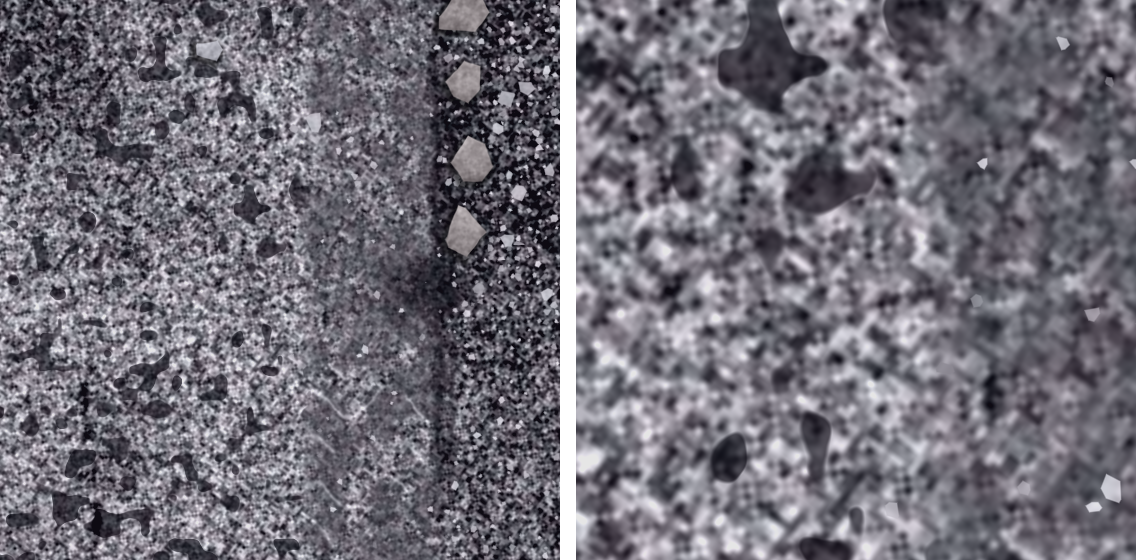
Left, the full canvas; right, a detail of the centre.
Give the GLSL for this texture, as a WebGL 2 fragment shader.

```glsl
#version 300 es
precision highp float;

uniform vec2 u_resolution;
out vec4 fragColor;

float hash(vec2 p) {
  vec3 q = fract(p.xyx * 0.1031);
  q += dot(q, q.yzx + 33.33);
  return fract((q.x + q.y) * q.z);
}

float noise(vec2 p) {
  vec2 i = floor(p), f = fract(p);
  f = f * f * (3.0 - 2.0 * f);
  return mix(mix(hash(i), hash(i + vec2(1, 0)), f.x),
             mix(hash(i + vec2(0, 1)), hash(i + vec2(1, 1)), f.x), f.y);
}

float fbm(vec2 p) {
  float sum = 0.0, amp = 0.53;
  for (int i = 0; i < 4; i++) {
    sum += amp * noise(p);
    p = mat2(1.6, 1.2, -1.2, 1.6) * p + 17.3;
    amp *= 0.5;
  }
  return sum;
}

// Soft bump of half-width w around zero
float bump(float x, float w) {
  return exp(-x * x / (w * w));
}

// Distance to an angular stone with six random facets
float stone(vec2 q, float radius, float seed) {
  float d = -1.0;
  for (float k = 0.0; k < 6.0; k++) {
    float a = (k + 0.7 * hash(vec2(seed, k))) * 1.047;
    d = max(d, dot(q, vec2(cos(a), sin(a))) - radius * (0.6 + 0.6 * hash(vec2(k, seed + 7.0))));
  }
  return d;
}

float gravelDensity(vec2 c) {
  float right = smoothstep(0.77, 0.83, c.x);
  return 0.1 * smoothstep(0.5, 0.6, c.x) + right * mix(0.25, 0.6, smoothstep(0.3, 0.6, c.y));
}

// Scattered chips: x is coverage, y is a random tone
vec2 scatter(vec2 p, float scale, float share, float aa) {
  vec2 result = vec2(0.0);
  for (int j = -1; j <= 1; j++)
    for (int i = -1; i <= 1; i++) {
      vec2 cell = floor(p * scale) + vec2(i, j);
      vec2 centre = (cell + 0.2 + 0.6 * vec2(hash(cell + 3.1), hash(cell + 9.7))) / scale;
      float tone = hash(cell + 41.0);
      if (hash(cell + scale) > share * gravelDensity(centre)) continue;
      float d = stone(p - centre, (0.16 + 0.26 * tone * tone) / scale, hash(cell) * 90.0);
      float cover = 1.0 - smoothstep(-aa, aa, d);
      if (cover > result.x) result = vec2(cover, hash(cell + 5.0));
    }
  return result;
}

void main() {
  vec2 p = gl_FragCoord.xy / u_resolution;
  float aa = 1.0 / u_resolution.y;
  vec2 warp = vec2(fbm(p * 14.0), fbm(p * 14.0 + 50.0)) - 0.5;
  vec2 w = p + 0.03 * warp;

  // Zones: pale concrete, tyre track, dark gravel
  float track = smoothstep(0.53, 0.565, w.x);
  float gravel = smoothstep(0.755, 0.8, w.x);
  float clumps = smoothstep(0.42, 0.62, fbm(p * 22.0 + 8.0));
  float tone = 0.49 + 0.22 * (fbm(p * 5.0) - 0.5);
  tone -= 0.17 * (1.0 - smoothstep(0.06, 0.26, length((w - vec2(0.04, 0.89)) * vec2(1.1, 1.0))));
  tone = mix(tone, 0.36 + 0.09 * clumps, track);
  tone = mix(tone, mix(0.36, 0.22, smoothstep(0.25, 0.6, w.y)), gravel);
  tone += 0.05 * bump(p.x - 0.542, 0.012) + 0.06 * bump(w.x - 0.555, 0.004);

  // Fine grain
  vec2 g = mat2(0.8, 0.6, -0.6, 0.8) * p;
  float grain = 0.58 * (noise(g * 125.0) - 0.5) + 0.48 * (noise(g * 215.0 + 31.0) - 0.5);
  float roughness = mix(1.0, mix(0.4, 0.85, clumps), track * (1.0 - gravel));
  tone += grain * roughness;

  // Pits and the crack on the left
  float pits = smoothstep(0.66, 0.74, noise(w * 38.0 + 12.0) * (0.55 + 0.75 * fbm(p * 6.0 + 70.0)));
  tone = mix(tone, 0.14 + 0.2 * grain, 0.8 * pits * (1.0 - track));
  float crack = bump(w.x - 0.165 - 0.012 * sin(p.y * 17.0), 0.008) * (1.0 - smoothstep(0.3, 0.4, p.y));
  tone -= 0.3 * crack * smoothstep(0.35, 0.6, noise(p * vec2(20.0, 26.0)));

  // Scalloped ridges pressed by the tread
  float wave = w.y + 0.03 * cos((w.x - 0.625) * 42.0);
  float ridge = bump((fract(wave / 0.08) - 0.5) * 0.08, 0.0055);
  float broken = smoothstep(0.3, 0.6, noise(p * 24.0 + 4.0)) * mix(1.0, 0.3, smoothstep(0.25, 0.5, p.y));
  tone += 0.27 * ridge * broken * track * (1.0 - gravel);

  // Dark rut and damp stain
  float grooves = bump(w.x - 0.782, 0.011) + 0.8 * bump(w.x - 0.806, 0.009);
  float rut = grooves * smoothstep(0.02, 0.2, p.y) * (1.0 - 0.6 * smoothstep(0.75, 0.95, p.y));
  float stain = 1.0 - smoothstep(0.2, 1.0, length((w - vec2(0.76, 0.48)) / vec2(0.1, 0.085)));
  tone = mix(tone, 0.12 + 0.22 * grain, clamp(0.75 * rut + 0.75 * stain, 0.0, 0.85));

  // Grit in two sizes
  vec2 grit = scatter(p, 62.0, 0.75, aa);
  tone = mix(tone, 0.5 + 0.35 * grit.y + 0.2 * grain, grit.x);
  vec2 pebbles = scatter(p, 24.0, 0.4 * smoothstep(0.45, 0.6, p.y), aa);
  tone = mix(tone, 0.58 + 0.2 * pebbles.y + 0.15 * grain, pebbles.x);
  vec3 color = vec3(tone, tone - 0.01, tone + 0.028);
  color += vec3(0.03, -0.01, 0.0) * (noise(p * 45.0) - 0.5);

  // Large stones along the rut, and one lone pale stone
  for (float i = 0.0; i < 5.0; i++) {
    vec2 centre = vec2(0.79 + 0.05 * hash(vec2(i, 2.0)), 0.585 + 0.133 * i);
    if (i > 3.5) centre = vec2(0.375, 0.915);
    vec2 q = p - centre + 0.015 * warp;
    float radius = i > 3.5 ? 0.022 : 0.036;
    float d = stone(q, radius, i * 5.3 + 1.0);
    float shadow = 1.0 - smoothstep(0.0, 0.012, stone(q + vec2(0.004, 0.005), radius, i * 5.3 + 1.0));
    color *= 1.0 - 0.5 * shadow;
    vec3 face = mix(vec3(0.58, 0.55, 0.56), vec3(0.69, 0.69, 0.73), step(3.5, i));
    face += 0.28 * (fbm(p * 40.0) - 0.5) + 0.2 * grain + 2.0 * q.y;
    color = mix(color, face, 1.0 - smoothstep(-aa, aa, d));
  }

  fragColor = vec4(clamp(color, vec3(0.05, 0.04, 0.07), vec3(0.9)), 1.0);
}
```
